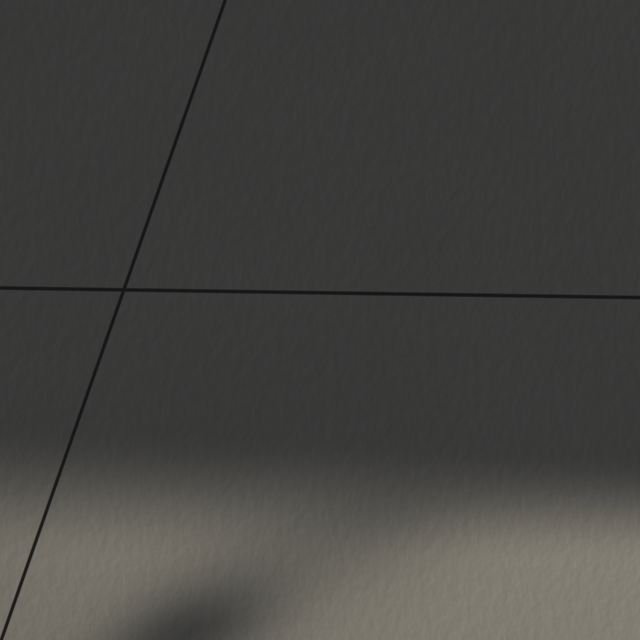
This texture is drawn by a Shadertoy shader. Its source:

```glsl
// Dark plaster slabs divided by two thin crossing seams, with soft warm light along the bottom.

const vec3 SLAB_COLOR = vec3(0.222, 0.222, 0.220);
const vec3 LIT_COLOR = vec3(0.520, 0.500, 0.455);
const vec3 SEAM_COLOR = vec3(0.075, 0.078, 0.078);

// Pseudo-random gradient for a lattice point
vec2 hashGradient(vec2 cell) {
    vec3 p = fract(cell.xyx * vec3(0.1031, 0.1030, 0.0973));
    p += dot(p, p.yzx + 33.33);
    float angle = 6.28318 * fract((p.x + p.y) * p.z);
    return vec2(cos(angle), sin(angle));
}

float gradientNoise(vec2 p) {
    vec2 cell = floor(p), f = fract(p);
    vec2 u = f * f * f * (f * (f * 6.0 - 15.0) + 10.0);
    float a = dot(hashGradient(cell), f);
    float b = dot(hashGradient(cell + vec2(1, 0)), f - vec2(1, 0));
    float c = dot(hashGradient(cell + vec2(0, 1)), f - vec2(0, 1));
    float d = dot(hashGradient(cell + vec2(1, 1)), f - vec2(1, 1));
    return mix(mix(a, b, u.x), mix(c, d, u.x), u.y);
}

// Layered height of the plaster, slightly stretched upright
float plasterHeight(vec2 uv) {
    vec2 p = uv * vec2(62.0, 42.0);
    float height = 0.0, amplitude = 0.6;
    for (int i = 0; i < 3; i++) {
        height += amplitude * gradientNoise(p);
        p = mat2(1.9, 0.4, -0.4, 1.9) * p + 17.3;
        amplitude *= 0.6;
    }
    return height;
}

// Relief shading: height difference along the light direction
float relief(vec2 uv, vec2 offset) {
    return plasterHeight(uv + offset) - plasterHeight(uv - offset);
}

// Gaussian falloff in a rotated ellipse
float softEllipse(vec2 p, vec2 center, vec2 radii, float angle) {
    float c = cos(angle), s = sin(angle);
    vec2 q = mat2(c, -s, s, c) * (p - center) / radii;
    return exp(-dot(q, q));
}

// Distance to the infinite line through a and b
float lineDistance(vec2 p, vec2 a, vec2 b) {
    vec2 dir = normalize(b - a);
    return abs(dot(p - a, vec2(-dir.y, dir.x)));
}

float seamMask(float dist, float halfWidth, float softness) {
    return 1.0 - smoothstep(halfWidth - softness, halfWidth + softness, dist);
}

// Light pool with a drooping upper edge and two soft shadows
float lightPool(vec2 uv) {
    float top = mix(0.340, 0.290, uv.x);
    float fade = mix(0.220, 0.170, uv.x);
    float light = mix(0.76, 0.98, uv.x) * (1.0 - smoothstep(top - fade, top, uv.y));
    light *= 1.0 - 0.95 * softEllipse(uv, vec2(0.285, 0.005), vec2(0.150, 0.066), 0.42);
    light *= 1.0 - 0.36 * softEllipse(uv, vec2(0.540, 0.175), vec2(0.240, 0.085), 0.40);
    return light;
}

void mainImage(out vec4 fragColor, in vec2 fragCoord) {
    vec2 uv = fragCoord / iResolution.xy;
    float pixel = 1.0 / min(iResolution.x, iResolution.y);

    // Surface under the light
    float light = lightPool(uv);
    vec3 color = mix(SLAB_COLOR, LIT_COLOR, light);

    // Fine plaster grain and faint cloudiness
    float grain = relief(uv, vec2(0.0016, -0.0010));
    color += grain * mix(0.022, 0.055, light);
    color *= 1.0 + 0.025 * gradientNoise(uv * 5.0 + 3.7);

    // Seams between slabs
    float softness = max(0.0016, 0.75 * pixel);
    float upright = lineDistance(uv, vec2(0.002, 0.0), vec2(0.352, 1.0));
    float level = lineDistance(uv, vec2(0.0, 0.5500), vec2(1.0, 0.5350));
    float seam = max(seamMask(upright, 0.0025, softness), seamMask(level, 0.0027, softness));
    color = mix(color, SEAM_COLOR, 0.93 * seam);

    fragColor = vec4(color, 1.0);
}
```
